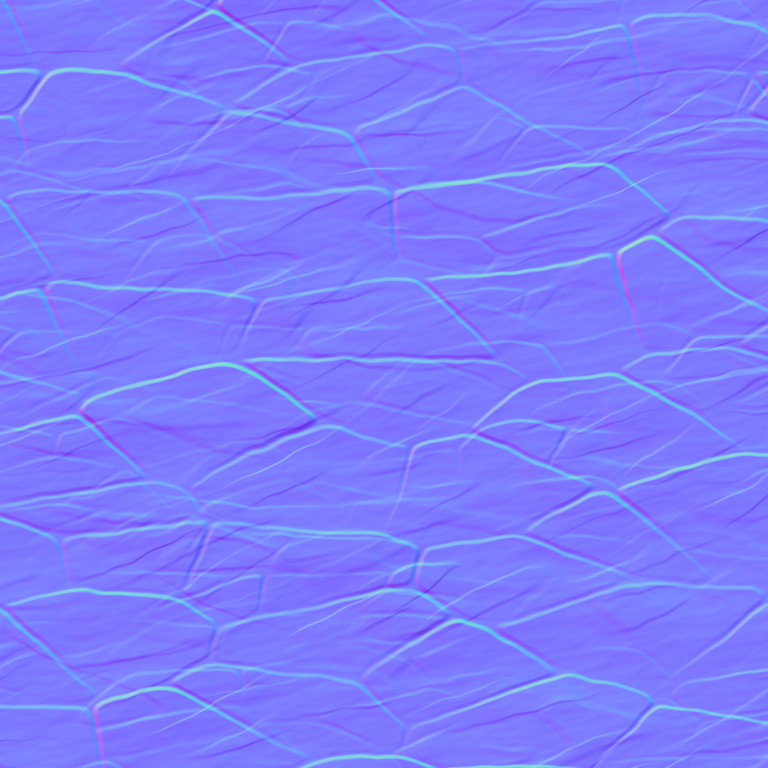
Give the GLSL for this texture map, as a Shadertoy shader.

```glsl
// Tangent-space normal map of a rough wall of stacked, flat-lying stone slabs.

const float SAMPLE_STEP = 0.0011;   // half width of the slope filter
const float SIDE_SLOPE = 0.62;      // sideways slopes are worn flatter

vec2 hash22(vec2 p) {
    vec3 q = fract(vec3(p.xyx) * vec3(0.1031, 0.1030, 0.0973));
    q += dot(q, q.yzx + 33.33);
    return fract((q.xx + q.yz) * q.zy);
}

float cornerGradient(vec2 cell, vec2 corner, vec2 f) {
    return dot(hash22(cell + corner + 71.0) * 2.0 - 1.0, f - corner);
}

// Gradient noise, roughly -0.7 to 0.7
float noise(vec2 p) {
    vec2 cell = floor(p), f = p - cell;
    vec2 u = f * f * f * (f * (f * 6.0 - 15.0) + 10.0);
    float low = mix(cornerGradient(cell, vec2(0, 0), f), cornerGradient(cell, vec2(1, 0), f), u.x);
    float high = mix(cornerGradient(cell, vec2(0, 1), f), cornerGradient(cell, vec2(1, 1), f), u.x);
    return mix(low, high, u.y);
}

vec2 rotate(vec2 p, float angle) {
    float c = cos(angle), s = sin(angle);
    return vec2(c * p.x + s * p.y, c * p.y - s * p.x);
}

// Voronoi slabs with rounded corners, standing proud at their upper rim
float slabs(vec2 p, vec2 cells, float bevel, float rounding, float seed) {
    vec2 q = p * cells, base = floor(q), f = q - base;
    vec2 nearCell = vec2(0), toNear = vec2(8);
    for (int y = -1; y <= 1; y++)
    for (int x = -1; x <= 1; x++) {
        vec2 cell = vec2(x, y);
        vec2 r = cell + hash22(base + cell + seed) - f;
        if (dot(r, r) < dot(toNear, toNear)) { toNear = r; nearCell = cell; }
    }

    // Smooth minimum of the border distances, in canvas units
    float sum = 0.0;
    for (int y = -2; y <= 2; y++)
    for (int x = -2; x <= 2; x++) {
        if (x == 0 && y == 0) continue;
        vec2 cell = nearCell + vec2(x, y);
        vec2 r = cell + hash22(base + cell + seed) - f;
        vec2 across = r - toNear;
        float border = dot(0.5 * (r + toNear), across) / length(across * cells);
        sum += exp(-border / rounding);
    }
    float edge = -rounding * log(max(sum, 1e-9));

    vec2 rnd = hash22(base + nearCell + seed + 19.0);
    float proud = 0.42 - 0.75 * toNear.y - (rnd.x - 0.5) * 0.6 * toNear.x;
    return max(proud, 0.0) * mix(0.4, 1.1, rnd.y) * smoothstep(0.0, bevel, edge);
}

// Sparse one-sided cracks along slanted bedding planes
float strata(vec2 p) {
    float h = 0.0;
    for (int i = 0; i < 5; i++) {
        float k = float(i);
        vec2 q = rotate(p, -0.18 + 0.17 * k) * vec2(3.5, 13.0 + 2.0 * k) + 17.3 * k;
        float mask = smoothstep(-0.1, 0.25, noise(p * vec2(5.0, 8.0) + 9.1 * k));
        h += mask * smoothstep(-0.035, 0.035, noise(q) - 0.06);
    }
    return h;
}

// Fine grain drawn out along the bedding
float grain(vec2 p) {
    vec2 q = rotate(p, 0.2);
    return noise(q * vec2(16.0, 48.0)) + 0.4 * noise(q * vec2(45.0, 110.0) + 5.0);
}

float wallHeight(vec2 p) {
    vec2 bend = 0.018 * vec2(noise(p * 5.0 + 3.0), noise(p * 5.0 + 40.0));
    vec2 ragged = 0.004 * vec2(noise(p * 28.0), noise(p * 28.0 + 60.0));
    vec2 q = p + bend + ragged;
    float wear = 0.85 + 0.8 * noise(p * vec2(4.0, 7.0) + 80.0);
    float chipping = smoothstep(-0.25, 0.3, noise(p * 5.0 + 120.0));

    float h = 0.0056 * wear * slabs(q, vec2(4.3, 9.5), 0.0062, 0.004, 11.0);
    h += 0.0024 * chipping * slabs(rotate(q, 0.1), vec2(6.5, 18.0), 0.0055, 0.003, 47.0);
    h += 0.0011 * strata(p + 1.5 * ragged);
    h += 0.0025 * noise(p * vec2(5.0, 13.0));
    return h + 0.0008 * grain(p);
}

void mainImage(out vec4 fragColor, in vec2 fragCoord) {
    vec2 p = fragCoord / min(iResolution.x, iResolution.y) + 2.0;
    vec2 e = vec2(SAMPLE_STEP, 0.0);
    vec2 slope = vec2(wallHeight(p + e.xy) - wallHeight(p - e.xy),
                      wallHeight(p + e.yx) - wallHeight(p - e.yx)) / (2.0 * SAMPLE_STEP);

    // Red grows toward the left, green grows upward
    vec3 normal = normalize(vec3(slope.x * SIDE_SLOPE, -slope.y, 1.0));
    fragColor = vec4(normal * 0.5 + vec3(0.493, 0.493, 0.5), 1.0);
}
```
